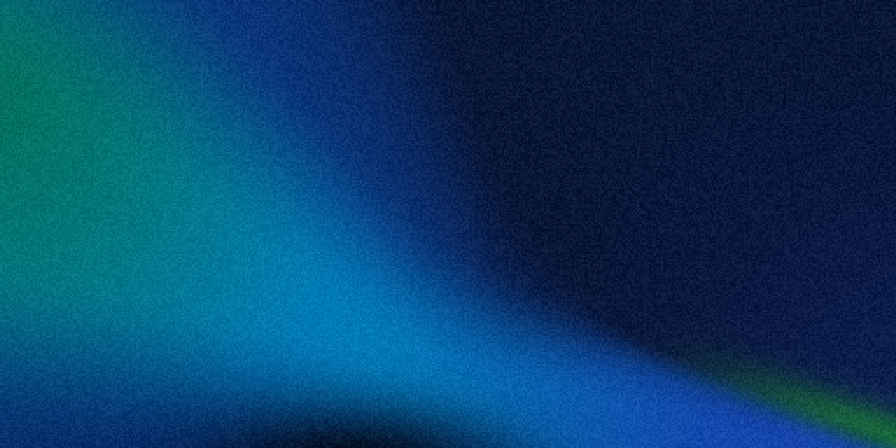
This background is drawn by a Shadertoy shader. Its source:

```glsl
// Soft aurora: a teal to blue light band sweeping across a grainy navy night.

// Maximum of two slopes with a rounded corner of size k.
float smoothMax(float a, float b, float k) {
    return 0.5 * (a + b + sqrt((a - b) * (a - b) + k * k));
}

float hash(vec2 cell) {
    vec3 q = fract(cell.xyx * 0.1031);
    q += dot(q, q.yzx + 33.33);
    return fract((q.x + q.y) * q.z);
}

// 1 below the edge, 0 above it.
float below(float low, float high, float v) {
    return 1.0 - smoothstep(low, high, v);
}

void mainImage(out vec4 fragColor, in vec2 fragCoord) {
    // Canvas units: height 1, origin at the lower left.
    vec2 p = fragCoord / iResolution.y;
    p.x *= 2.0 * iResolution.y / iResolution.x;

    // Night sky, a little lighter at the lower right.
    float lift = smoothstep(1.2, 2.1, p.x) * below(0.0, 0.9, p.y);
    vec3 color = mix(vec3(0.035, 0.087, 0.22), vec3(0.05, 0.12, 0.32), lift);

    // Wide blue halo outside the band.
    float shallow = 0.7 - 0.35 * p.x;
    float haloDist = p.y - smoothMax(2.72 - 2.15 * p.x, shallow, 0.08);
    float haloWidth = 0.04 + 0.62 * below(0.6, 1.5, p.x);
    color = mix(color, vec3(0.04, 0.205, 0.48), below(-haloWidth, haloWidth, haloDist));

    // Band colours run from green through teal and cyan to royal blue.
    float fromGreen = length(vec2(p.x, 0.9 * (p.y - 0.78)));
    vec3 band = mix(vec3(0.005, 0.44, 0.36), vec3(0.005, 0.47, 0.51), smoothstep(-0.1, 0.5, fromGreen));
    band = mix(band, vec3(0.0, 0.48, 0.72), smoothstep(0.3, 0.9, fromGreen));
    band = mix(band, vec3(0.08, 0.27, 0.68), smoothstep(0.75, 1.75, p.x));

    // Band body: its upper edge sharpens towards the right.
    float bandDist = p.y - smoothMax(1.37 - 1.02 * p.x, shallow, 0.06);
    float bandWidth = 0.04 + 0.48 * pow(max(1.0 - 0.5 * p.x, 0.0), 1.5);
    color = mix(color, band, below(-1.1 * bandWidth, 0.5 * bandWidth, bandDist));

    // Lower left fades to deep blue.
    float fadeMiddle = 0.2 - 0.08 * p.x - 0.12 * p.x * p.x;
    float fadeWidth = max(0.24 - 0.09 * p.x, 0.05);
    float fade = below(fadeMiddle - fadeWidth, fadeMiddle + fadeWidth, p.y);
    color = mix(color, vec3(0.03, 0.17, 0.42), fade);

    // Dark pool at the bottom.
    vec2 pool = (p - vec2(0.79, -0.05)) / vec2(0.32, 0.125);
    color = mix(color, vec3(0.012, 0.035, 0.085), exp(-dot(pool, pool)));

    // Green rim along the right end of the band, softer on its outer side.
    float rim = bandDist - 0.022;
    rim /= rim > 0.0 ? 0.058 : 0.04;
    color = mix(color, vec3(0.1, 0.45, 0.22), 0.85 * exp(-rim * rim) * smoothstep(1.4, 2.0, p.x));

    // Film grain.
    color += 0.075 * (hash(floor(p * 256.0)) - 0.5);
    fragColor = vec4(clamp(color, 0.0, 1.0), 1.0);
}
```
